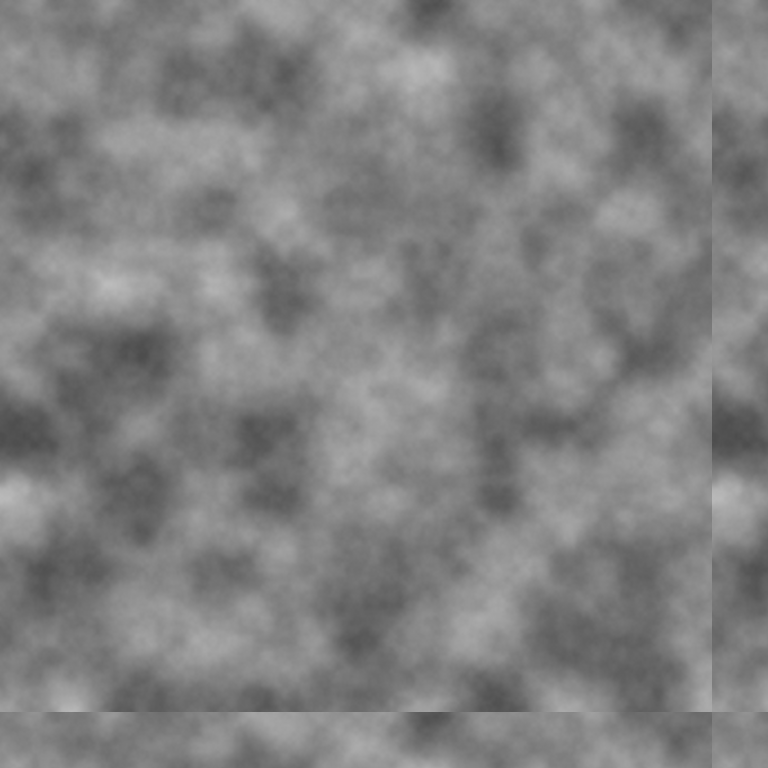
This texture is drawn by a Shadertoy shader. Its source:

```glsl
// Soft grey clouds: several octaves of smooth value noise summed on a square tile.
// The tile starts at the upper left, is a little smaller than the canvas and does
// not wrap seamlessly, so its repeat leaves a thin seam at the right and the bottom.

#define TILE_SIZE 0.927
#define CELLS_PER_TILE 10.0
#define OCTAVES 6
#define GAIN 0.5
#define MEAN_GREY 0.498
#define CONTRAST 0.55
#define SEED 17u

// Integer hash of a lattice point, from 0 to 1
float hash(ivec2 cell, uint layer) {
    uint h = uint(cell.x) * 1597334677u ^ uint(cell.y) * 3812015801u;
    h ^= (layer + SEED) * 2654435769u;
    h = (h ^ (h >> 16)) * 2146121005u;
    h = (h ^ (h >> 15)) * 2221713035u;
    h ^= h >> 16;
    return float(h & 0xffffffu) / 16777215.0;
}

// Lattice values blended with a quintic fade
float valueNoise(vec2 p, uint layer) {
    ivec2 cell = ivec2(floor(p));
    vec2 f = fract(p);
    vec2 fade = f * f * f * (f * (f * 6.0 - 15.0) + 10.0);
    float bottom = mix(hash(cell, layer), hash(cell + ivec2(1, 0), layer), fade.x);
    float top = mix(hash(cell + ivec2(0, 1), layer), hash(cell + ivec2(1, 1), layer), fade.x);
    return mix(bottom, top, fade.y);
}

// Octaves of halving size and strength, normalised to -0.5 .. 0.5
float clouds(vec2 p) {
    float sum = 0.0, total = 0.0, amplitude = 1.0;
    for (int i = 0; i < OCTAVES; i++) {
        sum += amplitude * (valueNoise(p, uint(i)) - 0.5);
        total += amplitude;
        amplitude *= GAIN;
        p *= 2.0;
    }
    return sum / total;
}

// Grey level at a canvas position, with the tile repeated from the upper left
float greyAt(vec2 uv) {
    vec2 fromTopLeft = vec2(uv.x, 1.0 - uv.y);
    vec2 tilePos = fract(fromTopLeft / TILE_SIZE);
    return MEAN_GREY + CONTRAST * clouds(tilePos * CELLS_PER_TILE);
}

void mainImage(out vec4 fragColor, in vec2 fragCoord) {
    // Four samples per pixel smooth the seam
    float grey = 0.0;
    for (int i = 0; i < 4; i++) {
        vec2 offset = vec2(i & 1, i >> 1) * 0.5 - 0.25;
        grey += 0.25 * greyAt((fragCoord + offset) / iResolution.xy);
    }
    fragColor = vec4(vec3(grey), 1.0);
}
```
